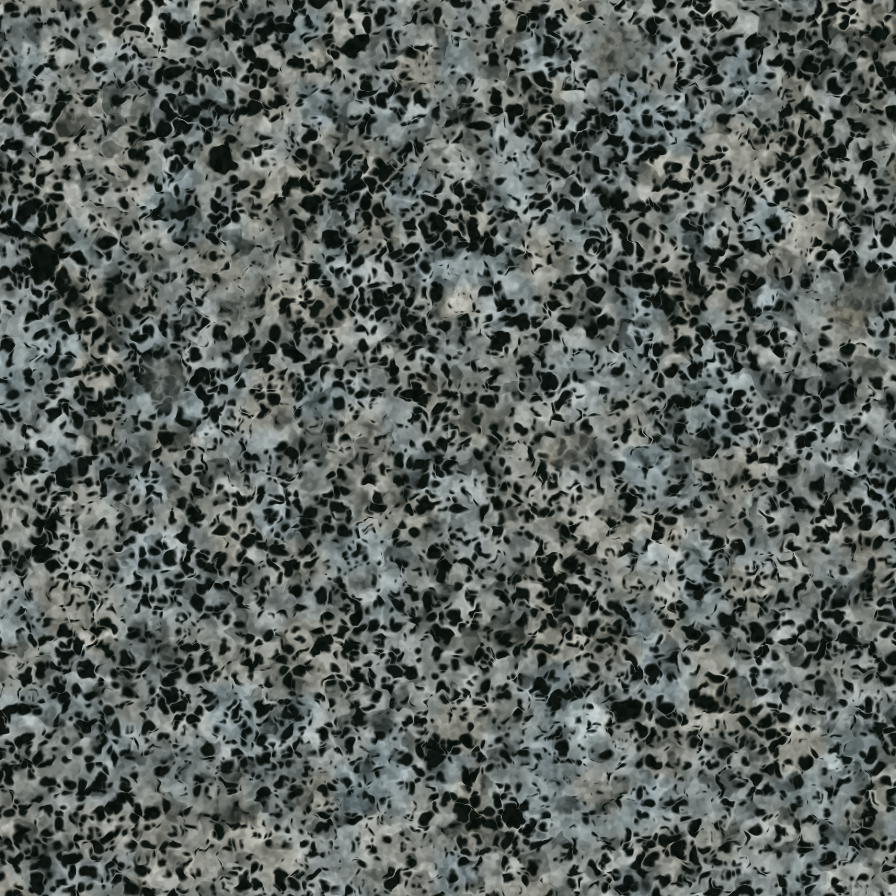
Give the GLSL for this texture, as a Shadertoy shader.

```glsl
// Polished speckled granite: soft black mica flecks on mottled grey-green feldspar.
// Flecks are warped ellipses scattered in jittered cells; the mottling is
// smoothed cellular noise layered at several scales.

#define FLECK_SCALE 58.0    // cells per canvas for the main flecks
#define CHIP_SCALE 104.0    // cells per canvas for the small chips
#define FLECK_SHARE 0.56    // share of cells that hold a main fleck
#define CHIP_SHARE 0.46     // share of cells that hold a small chip
#define EDGE_SOFT 0.0023    // half width of the fleck edges
#define WARP 0.011          // raggedness of the outlines
#define PALE_TONE 0.535     // mean level of the feldspar
#define BLACK_TONE 0.018    // level of the mica
#define CONTRAST 0.34       // strength of the feldspar mottling

vec3 hash3(vec2 cell)
{
    vec3 q = fract(cell.xyx * vec3(0.1031, 0.1030, 0.0973));
    q += dot(q, q.yxz + 33.33);
    return fract((q.xxy + q.yzz) * q.zyx);
}

// Cellular noise with the cell tones blended across their borders, 0 to 1.
float mottle(vec2 p, float scale, float seed)
{
    vec2 g = p * scale + seed;
    vec2 base = floor(g);
    float total = 0.0, weight = 0.0;
    for (int y = -1; y <= 1; y++)
    for (int x = -1; x <= 1; x++)
    {
        vec2 cell = base + vec2(x, y);
        vec3 h = hash3(cell);
        vec2 d = g - cell - h.xy;
        float w = exp(-7.0 * dot(d, d));
        total += w * h.z;
        weight += w;
    }
    return total / weight;
}

// Distance in canvas units to the nearest scattered ellipse.
float flecks(vec2 p, float scale, float share, vec2 radii, float seed)
{
    vec2 g = p * scale + seed;
    vec2 base = floor(g);
    float nearest = 1.0;
    for (int y = -1; y <= 1; y++)
    for (int x = -1; x <= 1; x++)
    {
        vec2 cell = base + vec2(x, y);
        vec3 place = hash3(cell);
        vec3 form = hash3(cell + 57.0);
        if (place.z > share) continue;
        float angle = 1.1 + 2.6 * (form.x - 0.5);
        vec2 axis = vec2(cos(angle), sin(angle));
        vec2 d = g - cell - place.xy;
        d = vec2(dot(d, axis), dot(d, vec2(-axis.y, axis.x)));
        float stretch = mix(1.0, 1.35, form.y);
        float radius = mix(radii.x, radii.y, form.z);
        nearest = min(nearest, length(d * vec2(1.0 / stretch, stretch)) - radius);
    }
    return nearest / scale;
}

void mainImage(out vec4 fragColor, in vec2 fragCoord)
{
    vec2 p = fragCoord / iResolution.y;
    float soft = max(EDGE_SOFT, 0.7 / iResolution.y);

    // Ragged coordinates for all mineral outlines
    vec2 bend = vec2(mottle(p, 78.0, 11.0), mottle(p, 78.0, 203.0)) - 0.5;
    vec2 q = p + WARP * bend;

    // Pale feldspar with fine grain and smoky quartz
    float coarse = mottle(q, 38.0, 31.0) - 0.5;
    float medium = mottle(q, 85.0, 71.0) - 0.5;
    float fine = mottle(p, 190.0, 131.0) - 0.5;
    float tone = PALE_TONE + CONTRAST * (0.65 * coarse + 0.6 * medium + 0.4 * fine);
    tone -= 0.19 * smoothstep(0.55, 0.9, mottle(q, 62.0, 307.0));

    // Black mica in three sizes, gathered into loose clusters
    float cluster = mottle(p, 15.0, 401.0) - 0.5;
    float mica = flecks(q, FLECK_SCALE, FLECK_SHARE, vec2(0.22, 0.46), 17.0);
    mica = min(mica, flecks(q, CHIP_SCALE, CHIP_SHARE, vec2(0.18, 0.42), 151.0));
    mica = min(mica, flecks(q, 9.0, 0.09, vec2(0.09, 0.18), 251.0));
    mica -= 0.0035 * cluster + 0.0012 * fine;
    float dark = 1.0 - smoothstep(-soft, soft, mica);
    tone = mix(tone, BLACK_TONE + 0.05 * (fine + 0.5), dark);

    // A few broad, dull brownish grains
    float dull = flecks(q, 6.0, 0.14, vec2(0.11, 0.2), 353.0);
    float dullMask = 0.65 * (1.0 - smoothstep(-0.008, 0.006, dull));
    tone = mix(tone, 0.36 + 0.2 * fine, dullMask);

    // Grey-green tint drifting between warm and cool
    float warmth = 0.05 * (mottle(p, 22.0, 503.0) - 0.5) + 0.03 * dullMask;
    vec3 tint = vec3(0.0, 0.027, 0.012) + vec3(warmth, 0.0, -warmth) * smoothstep(0.0, 0.5, tone);
    fragColor = vec4(clamp(vec3(tone) + tint, 0.0, 1.0), 1.0);
}
```
